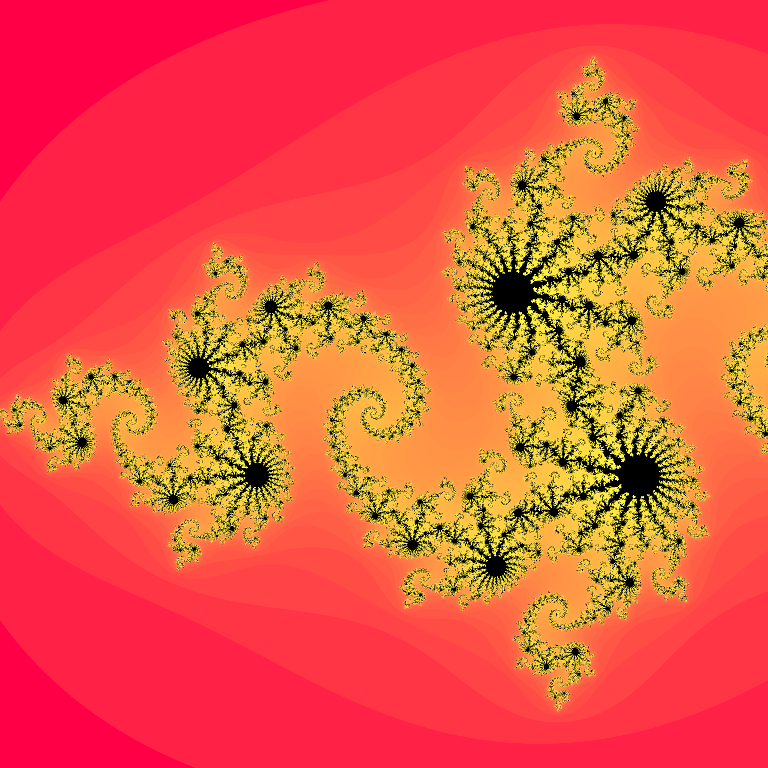
A WebGL 1 fragment shader for this background:

```glsl
precision highp float;
// Julia set of z*z + c, drawn by escape time over a red to yellow ramp.
// Green grows with the logarithm of the escape step; points that never
// escape are black, forming discs with radiating arms and spirals.

uniform vec2 u_resolution;

const float MAX_STEPS = 200.0;

vec2 complexSquare(vec2 z) {
  return vec2(z.x * z.x - z.y * z.y, 2.0 * z.x * z.y);
}

// Number of steps until the orbit leaves radius 2, or 0 if it stays inside.
float escapeStep(vec2 z) {
  const vec2 seed = vec2(-0.8, 0.156);
  for (float n = 1.0; n <= MAX_STEPS; n += 1.0) {
    z = complexSquare(z) + seed;
    if (dot(z, z) > 4.0) return n;
  }
  return 0.0;
}

vec3 escapeColor(float steps) {
  if (steps < 0.5) return vec3(0.0);
  return vec3(1.0, log(steps) / log(MAX_STEPS), 0.275);
}

// Canvas to complex plane: two units high, imaginary axis pointing down.
vec2 planePoint(vec2 pixel) {
  vec2 centered = (pixel - 0.5 * u_resolution) / min(u_resolution.x, u_resolution.y);
  return vec2(-0.5, 0.0) + vec2(2.0, -2.0) * centered;
}

void main() {
  // Four close samples soften the edges but keep the fine grain.
  vec3 color = vec3(0.0);
  for (int row = 0; row < 2; row++) {
    for (int column = 0; column < 2; column++) {
      vec2 offset = (vec2(float(column), float(row)) - 0.5) * 0.3;
      color += escapeColor(escapeStep(planePoint(gl_FragCoord.xy + offset)));
    }
  }
  gl_FragColor = vec4(color * 0.25, 1.0);
}
```
